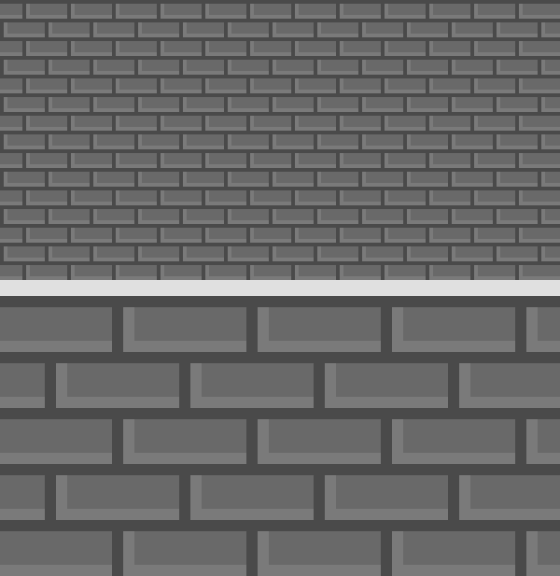
Top, the full canvas; bottom, a detail of the centre.
This texture is drawn by a Shadertoy shader. Its source:

```glsl
// Grey running-bond brick wall with a light bevel on the left and bottom of each brick.

const vec2 WALL_CELLS = vec2(150.0, 75.0); // 12.5 bricks across, 15 courses
const vec2 PITCH = vec2(12.0, 5.0);        // brick plus one joint, in cells
const float JOINT = 1.0;
const float BEVEL = 1.0;

const vec3 MORTAR_COLOR = vec3(0.29);
const vec3 FACE_COLOR = vec3(0.41);
const vec3 BEVEL_COLOR = vec3(0.48);

// Share of a pixel-sized box at p that lies inside the rectangle lo..hi
float boxCoverage(vec2 p, vec2 lo, vec2 hi, vec2 pixel) {
    vec2 inside = 0.5 * (hi - lo) - abs(p - 0.5 * (lo + hi));
    vec2 cover = clamp(inside / pixel + 0.5, 0.0, 1.0);
    return cover.x * cover.y;
}

// Position relative to the lower left corner of the nearest brick;
// tiles are split along the middle of the joints
vec2 brickLocal(vec2 p, vec2 pitch, float joint) {
    float course = floor((p.y + 0.5 * joint) / pitch.y);
    float shift = joint + 0.5 * pitch.x * (1.0 - mod(course, 2.0));
    float x = mod(p.x - shift + 0.5 * joint, pitch.x) - 0.5 * joint;
    return vec2(x, p.y - course * pitch.y);
}

vec3 brickColor(vec2 p, vec2 size, vec2 pixel) {
    // The face runs past the right and top edges so no bevel shows there
    float face = boxCoverage(p, vec2(BEVEL), size + 2.0, pixel);
    float brick = boxCoverage(p, vec2(0.0), size, pixel);
    vec3 body = mix(BEVEL_COLOR, FACE_COLOR, face);
    return mix(MORTAR_COLOR, body, brick);
}

void mainImage(out vec4 fragColor, in vec2 fragCoord) {
    vec2 pixel = WALL_CELLS / iResolution.xy;
    vec2 p = brickLocal(fragCoord * pixel, PITCH, JOINT);
    fragColor = vec4(brickColor(p, PITCH - JOINT, pixel), 1.0);
}
```
